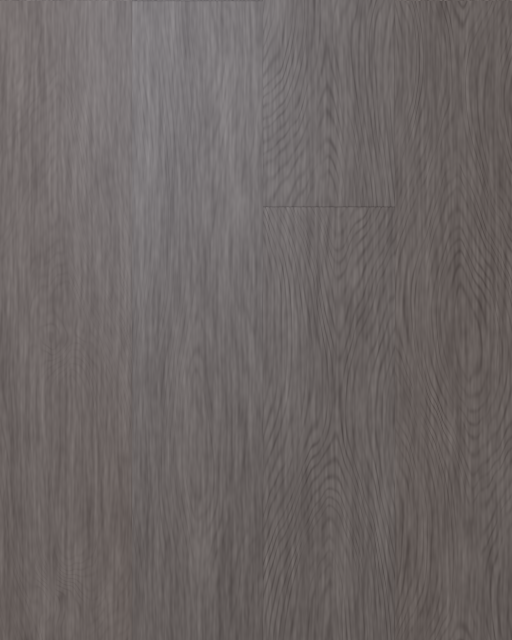
Give the GLSL for this texture, as a Shadertoy shader.

```glsl
// Grey-brown oak floor planks with cathedral grain, fine pores and soft light.
#define PLANK_WIDTH 0.2055
#define RING_SPACING 0.0092
#define RING_CONTRAST 0.046
#define PORE_CONTRAST 0.074
#define STREAK_CONTRAST 0.032
#define SEAM_HALF_WIDTH 0.0012
#define LIGHT_CENTER vec2(0.25, 0.95)
#define LIGHT_SPREAD vec2(0.32, 0.57)
#define SHADE_COLOR vec3(0.382, 0.354, 0.344)
#define LIT_COLOR vec3(0.498, 0.483, 0.492)

vec2 hashGradient(vec2 cell) {
    vec3 h = fract(cell.xyx * vec3(0.1031, 0.1030, 0.0973));
    h += dot(h, h.yzx + 33.33);
    float angle = 6.2832 * fract((h.x + h.y) * h.z);
    return vec2(cos(angle), sin(angle));
}

// Gradient noise, roughly -0.7 to 0.7
float noise(vec2 p) {
    vec2 i = floor(p), f = fract(p);
    vec2 u = f * f * f * (f * (f * 6.0 - 15.0) + 10.0);
    vec2 e = vec2(0.0, 1.0);
    float low = mix(dot(hashGradient(i), f),
                    dot(hashGradient(i + e.yx), f - e.yx), u.x);
    float high = mix(dot(hashGradient(i + e.xy), f - e.xy),
                     dot(hashGradient(i + e.yy), f - e.yy), u.x);
    return mix(low, high, u.y);
}

// Two faint knots in the first plank: x bends the rings, y darkens the eye
vec2 knots(vec2 p) {
    vec2 result = vec2(0.0);
    for (int k = 0; k < 2; k++) {
        vec2 d = p - vec2(0.094, 0.065 + 0.4 * float(k));
        d.x += 0.012 * noise(p * 30.0);
        float r2 = dot(d, d * vec2(1.0, 0.8));
        result += vec2(exp(-r2 / 0.0014), exp(-r2 / 0.00006));
    }
    return result;
}

// Growth rings cut lengthwise: nested arches around a wandering plank centre
float rings(vec2 p, float x, vec2 seed, float bend) {
    float wander = 0.035 * noise(vec2(p.y * 1.7, seed.x));
    float dx = x - wander;
    float field = sqrt(dx * dx + 0.00006);
    field += 0.22 * noise(vec2(p.x * 2.0, p.y * 1.9) + seed);
    field += 0.010 * noise(p * vec2(24.0, 4.5) + seed);
    field += 0.004 * noise(p * vec2(70.0, 10.0) + seed);
    field += 0.006 * noise(vec2(field * 45.0, seed.y));
    field += 0.050 * bend;
    float wave = 0.5 + 0.5 * sin(6.2832 * field / RING_SPACING);
    float fade = 0.75 + 1.3 * noise(p * vec2(42.0, 5.0) + seed)
               + 0.7 * noise(p * vec2(150.0, 22.0) - seed);
    return (0.3125 - wave * wave * wave) * clamp(fade, 0.0, 1.5);
}

// Vertical pores in three sizes
float pores(vec2 p, vec2 seed) {
    p.x += 0.004 * noise(p * vec2(9.0, 5.0) + seed);
    return 0.70 * noise(p * vec2(225.0, 15.0) + seed)
         + 0.50 * noise(p * vec2(125.0, 7.0) - seed)
         + 0.40 * noise(p * vec2(250.0, 60.0) + seed);
}

float seamLine(float d) {
    return 1.0 - smoothstep(0.0, 2.0 * SEAM_HALF_WIDTH, abs(d));
}

void mainImage(out vec4 fragColor, in vec2 fragCoord) {
    vec2 p = fragCoord / iResolution.y;

    // Plank layout with one staggered end joint
    float plank = clamp(floor(p.x / PLANK_WIDTH), 0.0, 3.0);
    float across = p.x - (plank + 0.5) * PLANK_WIDTH;
    float jointY = plank == 2.0 ? 0.677 : 0.999;
    float board = plank + 4.0 * step(jointY, p.y);
    vec2 seed = vec2(board * 17.3 + 4.1, board * 9.7 + 2.6);

    // Broad light from the upper left
    vec2 fromLight = (p - LIGHT_CENTER) / LIGHT_SPREAD;
    float light = exp(-dot(fromLight, fromLight));
    light += 0.14 * (1.0 - smoothstep(0.0, 0.5, p.x)) * (1.0 - light);
    vec3 color = mix(SHADE_COLOR, LIT_COLOR, light);

    // Plank tints: brown at the sides, cooler in the middle
    float warmth = plank == 0.0 ? 0.8 : plank == 3.0 ? 0.3 : -0.1;
    warmth += 0.5 * noise(p * vec2(7.0, 2.0) + seed);
    color += warmth * vec3(0.006, -0.002, -0.007);

    // Grain, strongest in the two right planks
    vec4 figure = vec4(0.30, 0.50, 1.0, 0.90);
    vec2 knot = plank == 0.0 ? knots(p) : vec2(0.0);
    float grain = RING_CONTRAST * figure[int(plank)] * (1.0 + knot.x)
                * rings(p, across, seed, knot.x);
    grain += PORE_CONTRAST * pores(p, seed);
    grain += STREAK_CONTRAST * noise(p * vec2(24.0, 1.6) + seed);
    grain += 0.022 * noise(p * vec2(55.0, 4.0) - seed);
    grain -= 0.035 * knot.y;

    // Seams between planks and at the joint
    float sideSeam = seamLine(0.5 * PLANK_WIDTH - abs(across));
    sideSeam *= step(0.1, p.x) * step(p.x, 3.5 * PLANK_WIDTH);
    sideSeam *= 0.55 + 0.6 * noise(vec2(p.y * 9.0, floor(p.x / PLANK_WIDTH + 0.5)));
    float endSeam = plank == 1.0 || plank == 2.0 ? seamLine(p.y - jointY) : 0.0;
    grain -= 0.030 * sideSeam + 0.050 * endSeam;

    fragColor = vec4(clamp(color + grain * vec3(1.0, 1.0, 0.98), 0.0, 1.0), 1.0);
}
```
